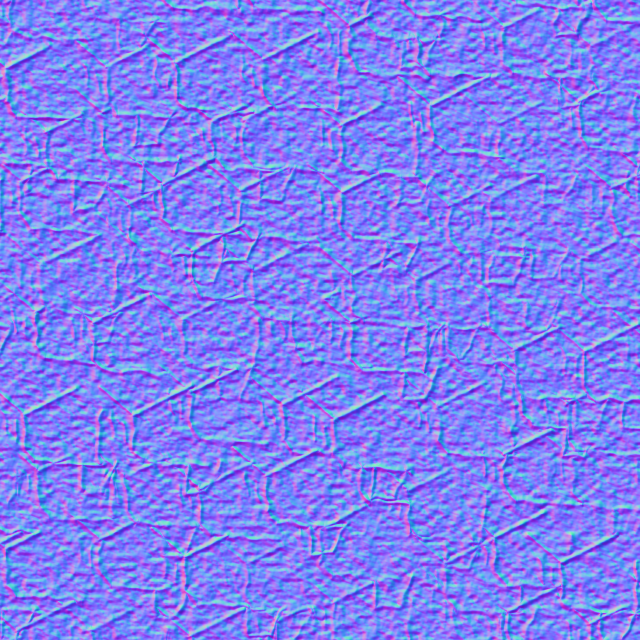
Give the GLSL for this texture map, as a Shadertoy shader.

```glsl
// Tangent-space normal map of rough, overlapping stone slabs with raised seams.

#define CELLS       vec2(8.0, 9.0)     // slabs across the canvas
#define JITTER      0.68               // scatter of slabs inside their cells
#define SEAM_WIDTH  0.0040             // half width of a raised seam
#define SEAM_HEIGHT 0.0050
#define RAGGED      0.0075             // wobble of the broken seams
#define GRAIN_FREQ  vec2(92.0, 122.0)  // grains are wider than tall
#define GRAIN_DEPTH 0.0050
#define SAMPLE_STEP 0.0020             // spacing of the slope samples

vec4 hash4(vec2 p) {
    vec4 q = fract(p.xyxy * vec4(0.1031, 0.1030, 0.0973, 0.1099));
    q += dot(q, q.wzxy + 33.33);
    return fract((q.xxyz + q.yzzw) * q.zywx);
}

float noise(vec2 p) {
    vec2 i = floor(p), f = fract(p);
    f = f * f * f * (f * (f * 6.0 - 15.0) + 10.0);
    float low  = mix(hash4(i).x, hash4(i + vec2(1, 0)).x, f.x);
    float high = mix(hash4(i + vec2(0, 1)).x, hash4(i + vec2(1, 1)).x, f.x);
    return mix(low, high, f.y);
}

float segment(vec2 p, vec2 a, vec2 b) {
    vec2 pa = p - a, ba = b - a;
    return length(pa - ba * clamp(dot(pa, ba) / dot(ba, ba), 0.0, 1.0));
}

float ridge(float d, float width) {
    d /= width;
    return exp(-d * d);
}

// Seams of one slab: p is straight, q is the ragged position, rnd picks parts
float slabSeams(vec2 p, vec2 q, vec4 rnd) {
    float w = SEAM_WIDTH;
    vec2 corner = vec2(0.016, -0.073);
    vec2 slope = mix(0.055, 0.105, rnd.x) * vec2(0.89, 0.45);

    // Straight top edge, thin falling edge, left wall and floor
    float h = ridge(segment(p, vec2(0), slope), w);
    h = max(h, 0.55 * ridge(segment(p, vec2(0), vec2(-0.052, 0.044)), 0.7 * w));
    float wall = min(segment(q, vec2(0), vec2(0.001, -0.055)),
                     segment(q, vec2(0.001, -0.055), corner));
    h = max(h, 0.85 * ridge(wall, w));
    h = max(h, 0.75 * ridge(segment(q, corner, vec2(0.120, -0.080)), w));

    // Chips beside the wall
    float chip = min(segment(q, vec2(-0.033, 0.004), vec2(-0.030, -0.032)),
                     segment(q, vec2(-0.015, -0.012), vec2(-0.013, -0.040)));
    h = max(h, 0.45 * ridge(chip, 0.8 * w));

    // Some slabs have a right wall, some a cup hanging from the floor
    float right = segment(q, vec2(0.116, -0.076), vec2(0.119, 0.002));
    h = max(h, 0.8 * step(0.68, rnd.y) * ridge(right, w));
    vec2 c = q - vec2(mix(0.04, 0.10, rnd.z), -0.078);
    float cup = min(segment(c, vec2(0), vec2(-0.002, -0.042)),
                    segment(c, vec2(-0.002, -0.044), vec2(0.032, -0.042)));
    cup = min(cup, segment(c, vec2(0.032, -0.042), vec2(0.055, 0.004)));
    return max(h, 0.8 * step(0.42, rnd.w) * ridge(cup, w));
}

// Slabs are laid in a fixed order; each one wears down the seams beneath it
float seams(vec2 p) {
    vec2 wobble = vec2(noise(p * 52.0), noise(p * 52.0 + 71.3)) - 0.5;
    vec2 cell = floor(p * CELLS);
    float h = 0.0;
    for (int y = -1; y <= 2; y++)
    for (int x = -2; x <= 1; x++) {
        vec2 id = cell + vec2(x, y);
        vec4 place = hash4(id + 17.0);
        vec2 local = p - (id + JITTER * place.xy) / CELLS;
        vec2 box = abs(local - vec2(0.058, -0.026)) - vec2(0.052, 0.042);
        float inside = 1.0 - smoothstep(-0.006, 0.006, max(box.x, box.y));
        float strength = mix(0.55, 1.1, place.z);
        float slab = slabSeams(local, local + RAGGED * wobble, hash4(id + 53.0));
        h = max(h * (1.0 - 0.85 * inside), strength * slab);
    }
    return h;
}

float grain(vec2 p) {
    vec2 turned = mat2(0.94, 0.34, -0.34, 0.94) * p;
    return noise(p * GRAIN_FREQ) + 0.35 * noise(turned * GRAIN_FREQ * 1.9 + 31.7)
         + 0.7 * noise(turned * GRAIN_FREQ * 0.45 + 9.2);
}

float height(vec2 p) {
    return SEAM_HEIGHT * seams(p) + GRAIN_DEPTH * grain(p);
}

void mainImage(out vec4 fragColor, in vec2 fragCoord) {
    vec2 p = fragCoord / iResolution.y + 3.0;
    float h = height(p);
    vec2 slope = vec2(height(p + vec2(SAMPLE_STEP, 0)) - h,
                      height(p + vec2(0, SAMPLE_STEP)) - h) / SAMPLE_STEP;

    // The red axis is mirrored: slopes that rise to the right turn red
    vec3 normal = normalize(vec3(slope.x, -slope.y, 1.0));
    fragColor = vec4(0.5 + 0.5 * normal, 1.0);
}
```
